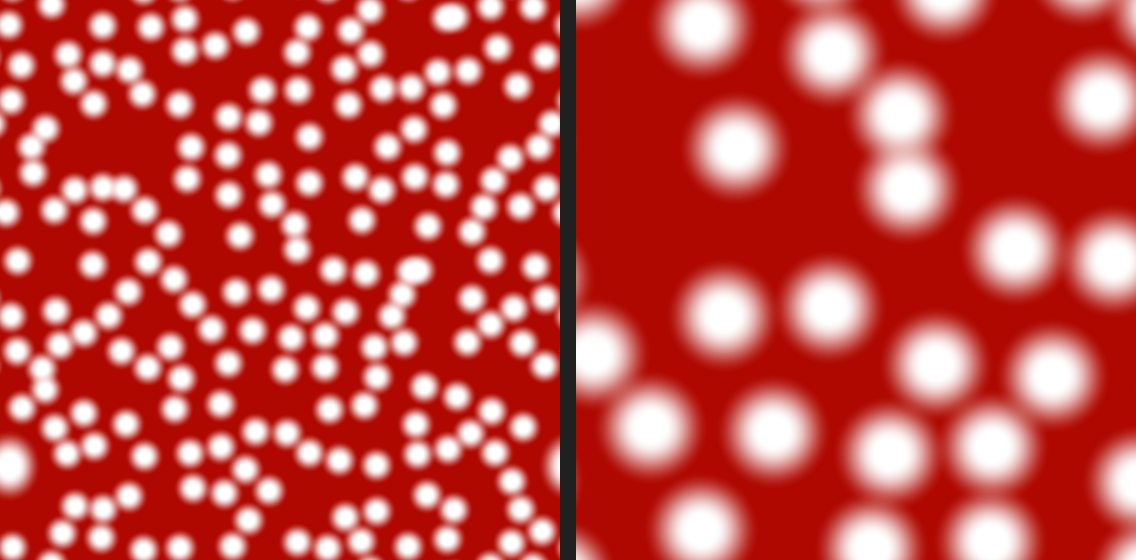
Left: the whole. Right: its middle third, enlarged.
Reproduce this pattern procedurally as a Shadertoy shader.

```glsl
// Soft white dots scattered over a deep red ground, tiling at the borders.
// Each cell of a wrapped grid owns one jittered dot, pushed away from its
// neighbours for even spacing; blurred discs are then blended as coverage.

const vec3 RED = vec3(0.682, 0.030, 0.0);
const vec3 WHITE = vec3(1.0);
const float CELLS = 14.0;
const float DOT_CORE = 0.0083;      // fully white inside this radius
const float DOT_EDGE = 0.0352;      // fully red outside this radius
const float BLOB_CORE = 0.018;
const float BLOB_EDGE = 0.066;
const vec2 BLOB_CENTER = vec2(0.017, 0.168);

// Two random values in 0..1 for a cell, repeating with the grid
vec2 cellHash(vec2 cell, float seed) {
    vec3 p = fract(vec3(mod(cell, CELLS), seed).xyx * vec3(0.1031, 0.1030, 0.0973)
                   + seed * 0.137);
    p += dot(p, p.yzx + 33.33);
    return fract((p.xx + p.yz) * p.zy);
}

// Jittered point of a cell, in grid units
vec2 jitteredPoint(vec2 cell, float amount) {
    return cell + 0.5 + amount * (cellHash(cell, 3.0) - 0.5);
}

// Jittered point moved apart from the points of the eight cells around it
vec2 spacedPoint(vec2 cell, float amount, float spacing) {
    vec2 point = jitteredPoint(cell, amount);
    vec2 push = vec2(0.0);
    for (int y = -1; y <= 1; y++)
    for (int x = -1; x <= 1; x++) {
        if (x == 0 && y == 0) continue;
        vec2 away = point - jitteredPoint(cell + vec2(x, y), amount);
        float gap = max(length(away), 0.001);
        push += away / gap * max(spacing - gap, 0.0) * 0.45;
    }
    return point + clamp(push, -0.4, 0.4);
}

// Shortest offset on a canvas that wraps around
vec2 wrapOffset(vec2 d) {
    return d - floor(d + 0.5);
}

// Coverage of a blurred disc
float softDisc(vec2 d, float core, float edge) {
    return 1.0 - smoothstep(core, edge, length(d));
}

// Share of the ground left visible by the scattered dots
float groundBetweenDots(vec2 uv) {
    vec2 home = floor(uv * CELLS);
    float ground = 1.0;
    for (int y = -1; y <= 1; y++)
    for (int x = -1; x <= 1; x++) {
        vec2 cell = home + vec2(x, y);
        vec2 kind = cellHash(cell, 7.0);
        vec2 center = spacedPoint(cell, 0.92, 0.8) / CELLS;

        // Leave a few cells empty and keep clear of the large blob
        float blobGap = length(wrapOffset(center - BLOB_CENTER));
        if (kind.x < 0.07 || blobGap < 0.082) continue;

        vec2 d = uv - center;
        // A rare cell holds two merged dots
        vec2 split = kind.y > 0.985 ? vec2(0.008, 0.001) : vec2(0.0);
        ground *= 1.0 - softDisc(d - split, DOT_CORE, DOT_EDGE);
        if (split.x > 0.0) ground *= 1.0 - softDisc(d + split, DOT_CORE, DOT_EDGE);
    }
    return ground;
}

void mainImage(out vec4 fragColor, in vec2 fragCoord) {
    vec2 uv = fragCoord / iResolution.xy;
    float ground = groundBetweenDots(uv);

    // One large, softer blob across the side border
    vec2 blob = wrapOffset(uv - BLOB_CENTER) * vec2(1.15, 1.0);
    ground *= 1.0 - softDisc(blob, BLOB_CORE, BLOB_EDGE);

    fragColor = vec4(mix(WHITE, RED, ground), 1.0);
}
```
